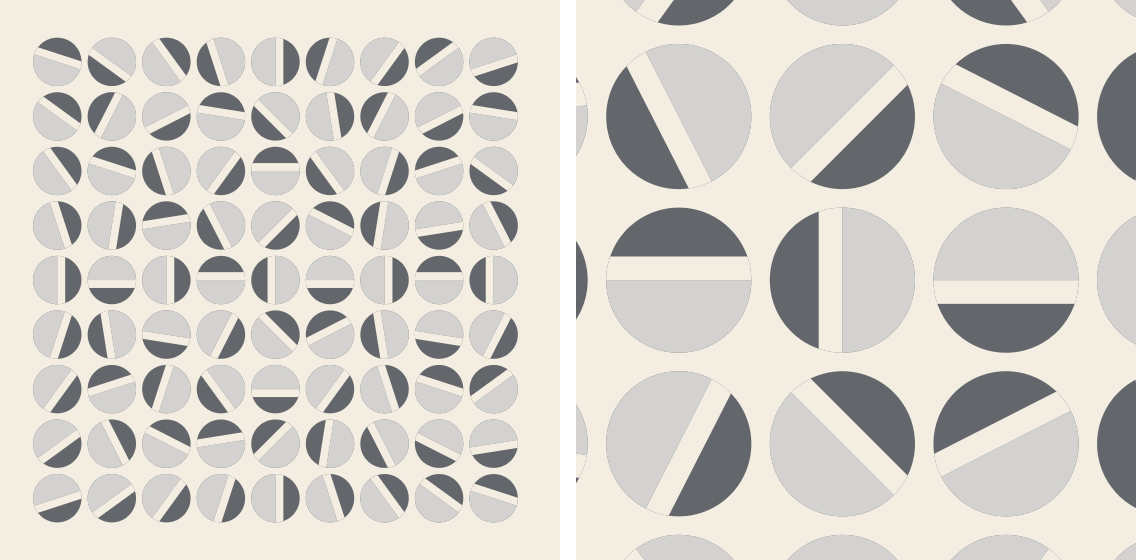
Left: the whole. Right: its middle third, enlarged.
Reproduce this pattern procedurally as a three.js fragment shader.

```glsl
// A 9 by 9 grid of two-tone discs on cream paper, each cut by an off-centre band.
// Every disc turns by a rule of its column and row; dark disc, light half and
// cream band are layered so that soft edges leave hairlines between them.

varying vec2 vUv;

const float COUNT = 9.0;
const float PITCH = 0.0974;
const vec2 FIRST_CENTRE = vec2(0.1023, 0.1103);
const float RADIUS = 0.0432;
const float BAND_WIDTH = 0.0141;

const vec3 CREAM = vec3(0.957, 0.933, 0.886);
const vec3 LIGHT_GREY = vec3(0.827, 0.823, 0.816);
const vec3 DARK_GREY = vec3(0.388, 0.404, 0.42);

// Coverage of the region where the signed distance is negative.
float coverage(float dist, float soft) {
  return clamp(0.5 - dist / soft, 0.0, 1.0);
}

// Direction of the dark segment, in radians, for a cell counted from lower left.
float turnAngle(vec2 cell) {
  float steps = (cell.x + 1.0) * (cell.y + 1.0) - 5.0;
  float rowTurn = 45.0 * cell.y * step(0.5, cell.x);
  return radians(mod(18.0 * steps + rowTurn, 360.0));
}

// Paints one disc, centred on the origin of p, over the ground colour.
vec3 paintDisc(vec3 ground, vec2 p, float angle, float soft) {
  float across = dot(p, vec2(cos(angle), sin(angle)));
  float halfBand = 0.5 * BAND_WIDTH;
  float disc = coverage(length(p) - RADIUS, soft);
  float lightHalf = coverage(across, soft);
  float band = coverage(abs(across - halfBand) - halfBand, soft);

  vec3 color = mix(ground, DARK_GREY, disc);
  color = mix(color, LIGHT_GREY, disc * lightHalf);
  return mix(color, CREAM, disc * band);
}

void main() {
  float soft = max(fwidth(vUv.x), 0.00001);

  // Nearest disc of the grid; the clamp leaves the margins empty.
  vec2 fromFirst = vUv - FIRST_CENTRE;
  vec2 cell = clamp(floor(fromFirst / PITCH + 0.5), 0.0, COUNT - 1.0);
  vec2 p = fromFirst - cell * PITCH;

  gl_FragColor = vec4(paintDisc(CREAM, p, turnAngle(cell), soft), 1.0);
}
```
